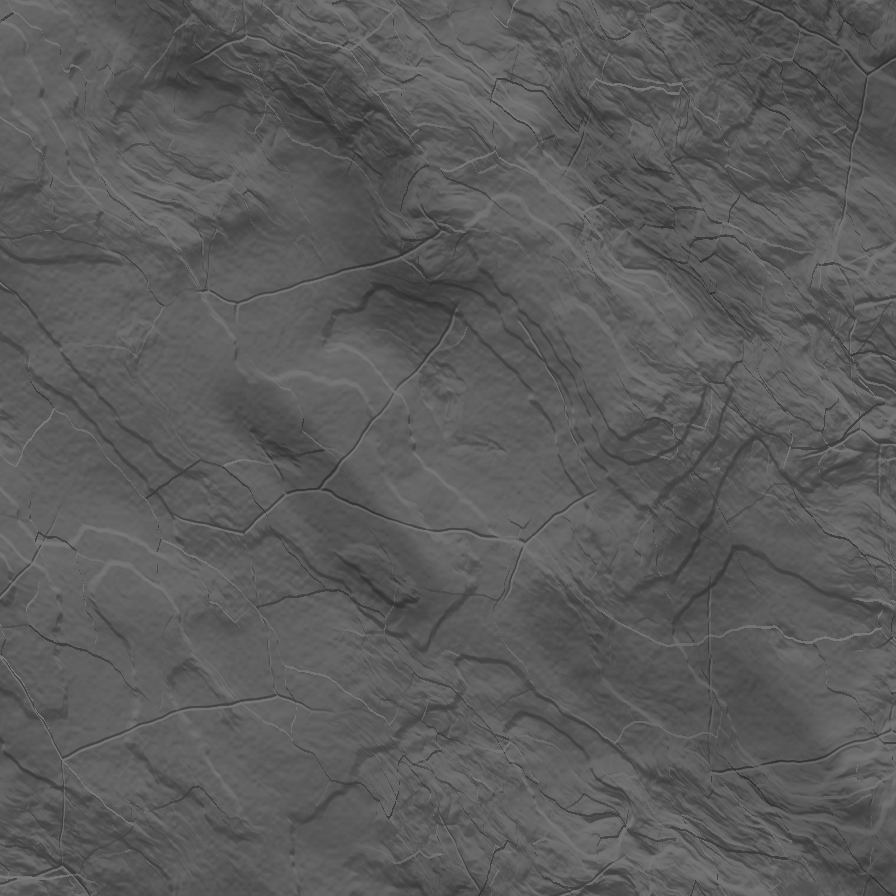
Reproduce this texture map procedurally as a three.js fragment shader.

```glsl
varying vec2 vUv;

const vec3 ROCK = vec3(0.377);          // tone of a level surface
const vec2 LIGHT = vec2(-0.2, 0.98);    // direction towards the light
const float STEP = 0.0014;              // reach of the slope sample
const float GAIN = 1.45;                // slope to light
const float BRIGHT = 0.115;             // limit of lit slopes
const float DARK = 0.16;                // limit of shaded slopes
const float HOLLOW = 0.065;             // depth of soft dark hollows
const float GRAIN_ANGLE = -0.86;        // direction of the strata
const float STRETCH = 2.1;              // length of the strata to their width
const float LEDGES = 7.0;               // ledges over the range of the relief
const float CRACK_WIDTH = 0.014;

float hash(vec2 p) {
  return fract(sin(dot(p, vec2(127.1, 311.7))) * 43758.5453);
}

vec2 hash2(vec2 p) {
  return vec2(hash(p), hash(p + 57.3));
}

float noise(vec2 p) {
  vec2 i = floor(p), f = fract(p);
  f = f * f * f * (f * (f * 6.0 - 15.0) + 10.0);
  return mix(mix(hash(i), hash(i + vec2(1.0, 0.0)), f.x),
             mix(hash(i + vec2(0.0, 1.0)), hash(i + 1.0), f.x), f.y);
}

float fbm(vec2 p) {
  float sum = 0.0, amp = 0.5;
  for (int i = 0; i < 5; i++) {
    sum += amp * noise(p);
    p = mat2(1.6, 1.2, -1.2, 1.6) * p + 7.3;
    amp *= 0.5;
  }
  return sum;
}

// Tilted chips: x is the height, y the distance to the border
vec2 chips(vec2 p) {
  vec2 cell = floor(p);
  float first = 9.0, second = 9.0, h = 0.0;
  for (int y = -1; y <= 1; y++) {
    for (int x = -1; x <= 1; x++) {
      vec2 id = cell + vec2(float(x), float(y));
      vec2 d = p - id - hash2(id);
      float dist = length(d);
      if (dist < first) {
        second = first;
        first = dist;
        h = hash(id + 19.7) * 0.6 + dot(d, hash2(id + 31.1) - 0.5) * 1.3;
      } else {
        second = min(second, dist);
      }
    }
  }
  return vec2(h, second - first);
}

// Stepped relief with sharp rims
float ledges(float v) {
  float t = v * LEDGES;
  return (floor(t) + smoothstep(0.84, 1.0, fract(t))) / LEDGES;
}

// Turns and squeezes the plane so that features run along the strata
vec2 strata(vec2 p) {
  float c = cos(GRAIN_ANGLE), s = sin(GRAIN_ANGLE);
  return vec2(c * p.x + s * p.y, STRETCH * (c * p.y - s * p.x));
}

float height(vec2 p) {
  vec2 warp = vec2(fbm(p * 7.0), fbm(p * 7.0 + 41.0)) - 0.5;
  vec2 q = strata(p + warp * 0.09);
  float rough = smoothstep(0.42, 0.62, fbm(p * 3.6 + 12.0));

  // Broad swells and the ledges cut into them
  float swell = 0.7 * noise(q * 2.7 + 3.0) + 0.3 * noise(q * 6.0 + 8.0);
  float h = 0.06 * swell + 0.05 * ledges(swell + 0.1 * fbm(q * 11.0));

  // Chips, large on the slabs and small in the rubble
  h += 0.010 * chips(q * 5.5 + 2.0).x * smoothstep(0.3, 0.6, noise(p * 6.0 + 5.0));
  h += 0.0065 * rough * chips(q * 15.0).x;
  h += 0.020 * rough * abs(fbm(q * 17.0 + 9.0) - 0.5);
  h += 0.012 * (0.35 + rough) * fbm(q * 12.0 + 23.0);

  // Cracks across the slabs
  float border = chips((p + warp * 0.05) * 4.2 + 6.0).y;
  float broken = smoothstep(0.45, 0.6, noise(p * 7.0 + 33.0));
  h -= 0.0045 * broken * (1.0 - smoothstep(0.0, CRACK_WIDTH, border));

  // Fine pitted skin
  float skin = 0.35 + 0.65 * noise(p * 8.0 + 71.0);
  return h + skin * (0.0014 * noise(q * 75.0) + 0.0009 * noise(p * 190.0));
}

void main() {
  vec2 p = vUv;
  float slope = (height(p - LIGHT * STEP) - height(p + LIGHT * STEP)) / (2.0 * STEP);
  float lit = GAIN * slope;
  lit /= 1.0 + abs(lit);

  // Soft shade gathered in elongated hollows
  float hollow = smoothstep(0.6, 0.9, noise(strata(p) * 5.0 + 14.0));
  float tone = lit * (lit > 0.0 ? BRIGHT : DARK) - HOLLOW * hollow;
  gl_FragColor = vec4(ROCK + tone, 1.0);
}
```
